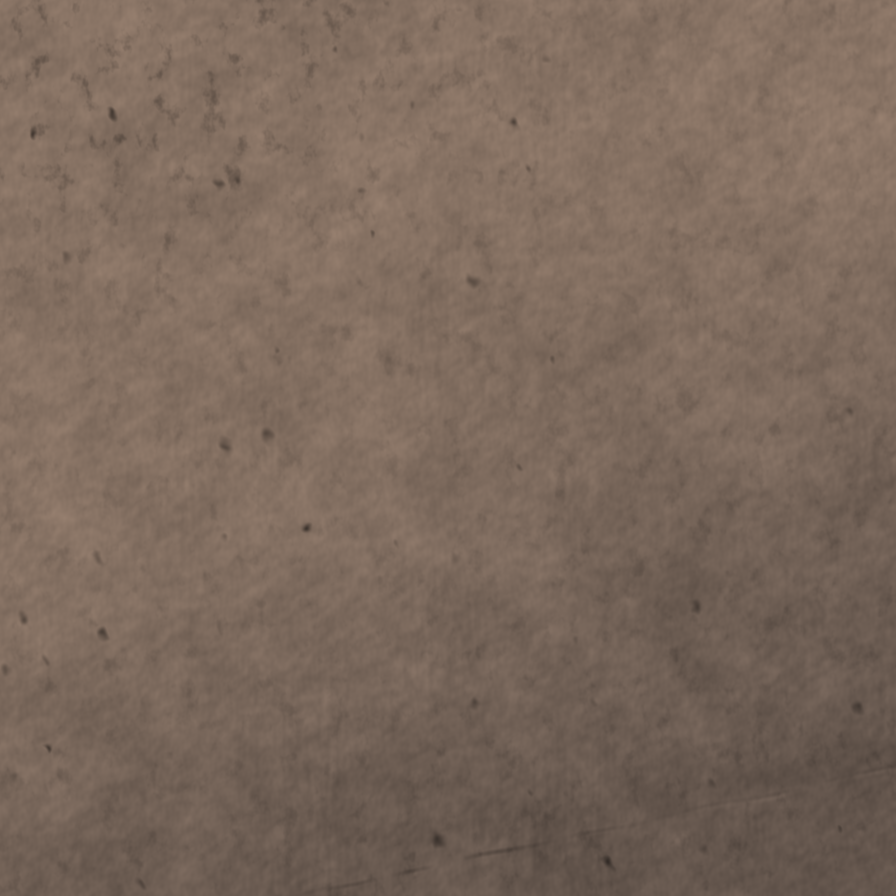
This texture is drawn by a Shadertoy shader. Its source:

```glsl
vec2 hash2(vec2 p) {
    vec3 q = fract(p.xyx * vec3(0.1031, 0.1030, 0.0973));
    q += dot(q, q.yzx + 33.33);
    return fract((q.xx + q.yz) * q.zy);
}

float corner(vec2 cell, vec2 offset) {
    float angle = 6.2832 * hash2(cell + 57.0).x;
    return dot(vec2(cos(angle), sin(angle)), offset);
}

float gradientNoise(vec2 p) {
    vec2 i = floor(p), f = fract(p);
    vec2 u = f * f * f * (f * (f * 6.0 - 15.0) + 10.0);
    vec2 e = vec2(1.0, 0.0);
    return mix(mix(corner(i, f), corner(i + e.xy, f - e.xy), u.x),
               mix(corner(i + e.yx, f - e.yx), corner(i + e.xx, f - e.xx), u.x), u.y);
}

float fbm(vec2 p) {
    float sum = 0.0, amplitude = 0.6;
    for (int i = 0; i < 4; i++) {
        sum += amplitude * gradientNoise(p);
        p = mat2(1.6, 1.2, -1.2, 1.6) * p + 17.3;
        amplitude *= 0.6;
    }
    return sum;
}

// Sparse soft-edged holes, one candidate per cell
float pits(vec2 uv, float cells, float chance) {
    vec2 p = uv * cells;
    vec2 warped = p + 0.07 * vec2(gradientNoise(uv * 75.0), gradientNoise(uv * 75.0 + 40.0));
    float depth = 0.0;
    for (int y = -1; y <= 1; y++) {
        for (int x = -1; x <= 1; x++) {
            vec2 cell = floor(p) + vec2(x, y);
            vec2 kind = hash2(cell + 91.0);
            vec2 d = warped - cell - 0.15 - 0.7 * hash2(cell + 12.0);
            d.x += 0.25 * d.y;
            float radius = mix(0.045, 0.085, kind.y);
            float hole = 1.0 - smoothstep(0.0, 1.4, length(d * vec2(1.0, 0.8)) / radius);
            depth = max(depth, hole * step(kind.x, chance) * mix(0.45, 1.0, hash2(cell + 5.0).y));
        }
    }
    return depth;
}

void mainImage(out vec4 fragColor, in vec2 fragCoord) {
    vec2 uv = fragCoord / iResolution.xy;

    // Light falling off toward the lower right
    float shade = smoothstep(0.5, -0.4, uv.y - 0.45 * uv.x);
    float tone = 0.526 - 0.132 * shade;

    // Broad stains and slanted mottling
    vec2 slanted = mat2(0.8, -0.6, 0.6, 0.8) * uv;
    tone += 0.055 * fbm(uv * 4.0 + 3.0);
    tone += 0.050 * fbm(uv * 11.0 + 23.0);
    tone += 0.056 * fbm(slanted * vec2(24.0, 34.0));
    tone += 0.036 * gradientNoise(slanted * vec2(60.0, 95.0) + 9.0);

    // Small darker blotches, denser in the upper left
    float corrosion = smoothstep(0.6, 0.05, length((uv - vec2(0.12, 0.98)) * vec2(1.0, 1.4)));
    float blotch = smoothstep(0.08, 0.5, fbm(uv * vec2(36.0, 28.0) + 70.0));
    tone -= blotch * (0.045 + 0.075 * corrosion);

    // Faint vertical brushing and fine grain
    float brushed = smoothstep(-0.1, 0.4, gradientNoise(uv * 7.0 + 31.0));
    tone += 0.026 * brushed * gradientNoise(uv * vec2(150.0, 14.0));
    tone += 0.024 * gradientNoise(uv * vec2(190.0, 110.0) + 5.0);

    // Pits
    tone *= 1.0 - 0.55 * pits(uv, 11.0, 0.09);
    tone *= 1.0 - 0.28 * pits(uv + 0.37, 15.0, 0.14);

    // Slanted hairline crack, dark in the middle and pale at its right end
    float line = uv.y - 0.215 * (uv.x - 0.33) - 0.006 * gradientNoise(uv * 12.0);
    float crack = 1.0 - smoothstep(0.0, 0.0042, abs(line));
    float broken = smoothstep(-0.25, 0.3, gradientNoise(vec2(uv.x * 17.0, 4.0)));
    float middle = smoothstep(0.32, 0.48, uv.x) * smoothstep(0.72, 0.52, uv.x);
    tone -= crack * broken * (0.03 + 0.08 * middle);
    float ridge = 1.0 - smoothstep(0.0, 0.0045, abs(line + 0.004));
    tone += 0.025 * ridge * broken * smoothstep(0.68, 0.85, uv.x);
    tone -= 0.014 * smoothstep(0.05, 0.0, abs(line - 0.025)) * smoothstep(0.3, 0.7, uv.x);

    // Warm brown, slightly greyer in shadow
    vec3 tint = mix(vec3(1.0, 0.846, 0.737), vec3(1.0, 0.858, 0.768), shade);
    fragColor = vec4(tone * tint, 1.0);
}
```
